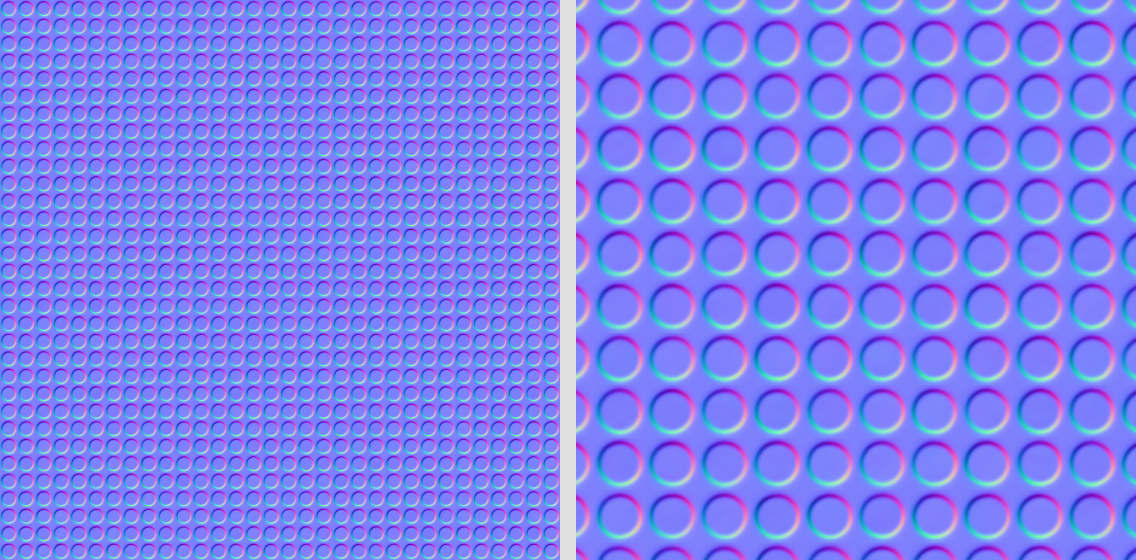
Left, the full canvas; right, a detail of the centre.
Write a three.js fragment shader that draws this texture map.

```glsl
// Tangent-space normal map of a 32 by 32 grid of round raised studs with slight wear.
varying vec2 vUv;

const float STUDS = 32.0;           // repeats across and down
const float RIM_RADIUS = 0.395;     // in cells
const float RIM_WIDTH = 0.052;      // half width of the steep bevel
const float RIM_SLOPE = 0.80;       // sideways normal at the bevel
const float SKIRT_WIDTH = 0.095;    // soft foot around the bevel
const float SKIRT_SLOPE = 0.10;
const float RIM_WOBBLE = 0.022;     // unevenness of the rim
const float RIM_VARIATION = 0.22;   // change of steepness along the rims
const float STUD_TILT = 0.035;      // random lean of each stud top
const float GRAIN_COARSE = 80.0;    // noise cells per canvas
const float GRAIN_FINE = 192.0;
const float COARSE_SLOPE = 0.035;
const float FINE_SLOPE = 0.025;
const vec2 FLAT_TINT = vec2(0.492, 0.502);

float hash(vec2 p) {
  vec3 q = fract(vec3(p.xyx) * 0.1031);
  q += dot(q, q.yzx + 33.33);
  return fract((q.x + q.y) * q.z);
}

// Value noise from 0 to 1 whose lattice wraps at the canvas edges.
float wrapNoise(vec2 uv, float period) {
  vec2 p = uv * period;
  vec2 cell = floor(p);
  vec2 f = fract(p);
  f = f * f * (3.0 - 2.0 * f);
  vec2 a = mod(cell, period);
  vec2 b = mod(cell + 1.0, period);
  return mix(mix(hash(a), hash(vec2(b.x, a.y)), f.x),
             mix(hash(vec2(a.x, b.y)), hash(b), f.x), f.y);
}

// Slope of the noise, measured over half a lattice cell.
vec2 noiseSlope(vec2 uv, float period) {
  vec2 h = vec2(0.25 / period, 0.0);
  return vec2(wrapNoise(uv + h.xy, period) - wrapNoise(uv - h.xy, period),
              wrapNoise(uv + h.yx, period) - wrapNoise(uv - h.yx, period));
}

float bump(float x, float width) {
  float t = x / width;
  return exp(-t * t);
}

void main() {
  // One stud per cell
  vec2 grid = vUv * STUDS;
  vec2 id = mod(floor(grid), STUDS);
  vec2 p = fract(grid) - 0.5;
  float radius = length(p);
  vec2 outward = p / max(radius, 0.001);

  // Uneven bevel with a soft foot
  float wear = wrapNoise(vUv, GRAIN_COARSE) - 0.5;
  float edge = radius - RIM_RADIUS - RIM_WOBBLE * wear;
  float steepness = RIM_SLOPE * (1.0 + RIM_VARIATION * (wrapNoise(vUv + 0.37, GRAIN_COARSE) - 0.5));
  float slope = steepness * bump(edge, RIM_WIDTH)
              + SKIRT_SLOPE * bump(edge - RIM_WIDTH, SKIRT_WIDTH);
  vec2 lean = outward * slope;

  // Tilted tops and grain on all surfaces
  float top = 1.0 - smoothstep(-RIM_WIDTH, RIM_WIDTH, edge);
  vec2 tilt = vec2(hash(id + 17.0), hash(id + 71.0)) - 0.5;
  lean += 2.0 * STUD_TILT * top * tilt;
  lean += COARSE_SLOPE * noiseSlope(vUv, GRAIN_COARSE) * (0.5 + top);
  lean += FINE_SLOPE * noiseSlope(vUv, GRAIN_FINE) * (0.5 + top);

  // Encode with green pointing down
  float up = sqrt(max(1.0 - dot(lean, lean), 0.0));
  vec2 sideways = FLAT_TINT + 0.5 * vec2(lean.x, -lean.y);
  gl_FragColor = vec4(sideways, 0.5 + 0.49 * up, 1.0);
}
```
